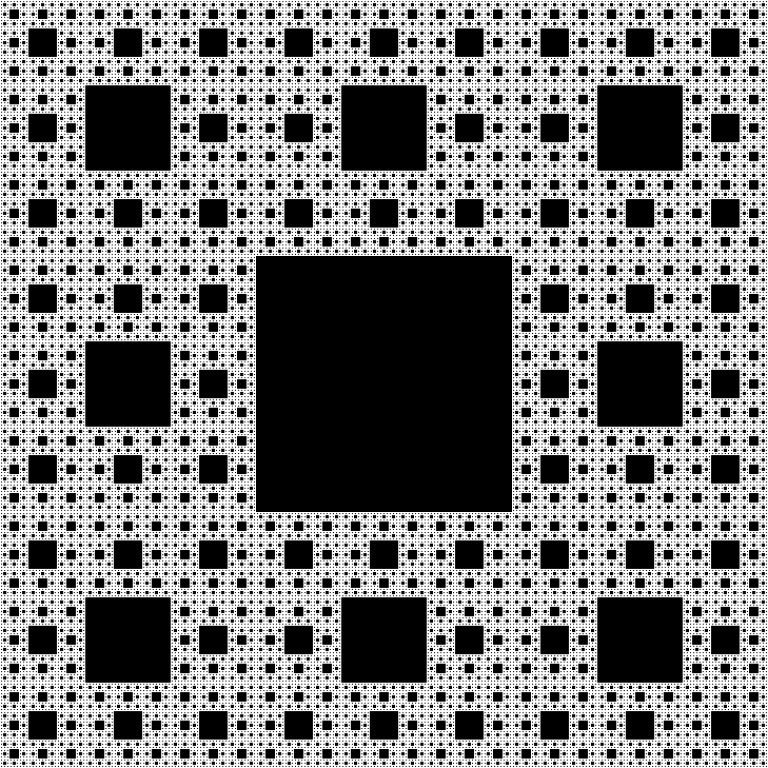
Reproduce this pattern procedurally as a WebGL 2 fragment shader.

```glsl
#version 300 es
precision highp float;

// Square fractal carpet: the middle ninth of every cell is cut out, and
// each finer level repeats this on a grid three times denser. Edges are
// smoothed by integrating every level exactly over the pixel area.

#define LEVELS 6
#define DIVISION 3.0
#define HOLE_START (1.0 / 3.0)
#define HOLE_WIDTH (1.0 / 3.0)
#define HOLE_COLOR vec3(0.0)
#define CARPET_COLOR vec3(1.0)

uniform vec2 u_resolution;
out vec4 fragColor;

// Running integral of a repeating band that fills the middle of each cell
vec2 bandIntegral(vec2 p) {
    return floor(p) * HOLE_WIDTH + clamp(fract(p) - HOLE_START, 0.0, HOLE_WIDTH);
}

// Share of a box of the given size, centred on p, that lies in a hole
float holeCoverage(vec2 p, float size) {
    vec2 low = bandIntegral(p - 0.5 * size);
    vec2 high = bandIntegral(p + 0.5 * size);
    vec2 band = clamp((high - low) / size, 0.0, 1.0);
    return band.x * band.y;
}

// Share of the pixel that survives the cuts of all levels
float carpetCoverage(vec2 p, float pixel) {
    float solid = 1.0;
    float scale = 1.0;
    for (int level = 0; level < LEVELS; level++) {
        solid *= 1.0 - holeCoverage(p * scale, pixel * scale);
        scale *= DIVISION;
    }
    return solid;
}

void main() {
    // Centred unit square on the shorter canvas side
    float pixel = 1.0 / min(u_resolution.x, u_resolution.y);
    vec2 p = (gl_FragCoord.xy - 0.5 * u_resolution) * pixel + 0.5;

    vec3 color = mix(HOLE_COLOR, CARPET_COLOR, carpetCoverage(p, pixel));
    fragColor = vec4(color, 1.0);
}
```
